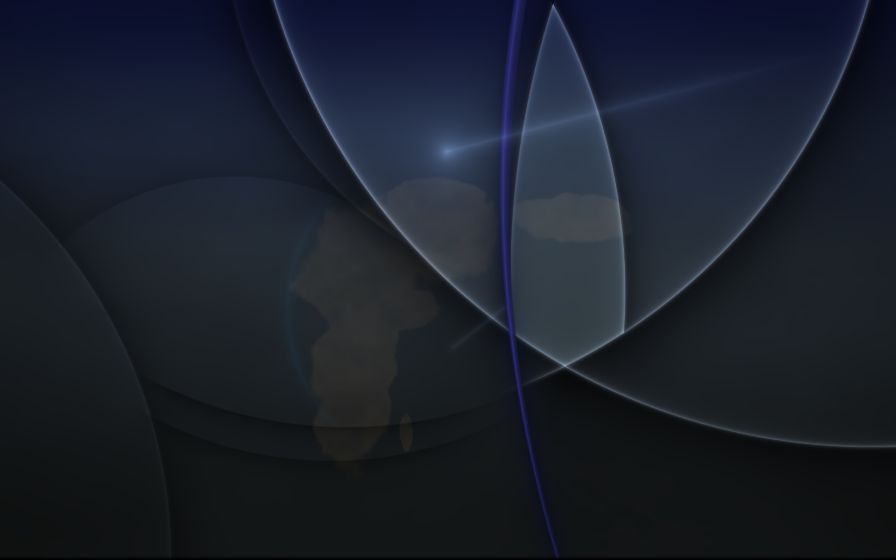
Write a Shadertoy shader that draws this background.

```glsl
// Dark abstract backdrop: a navy-to-charcoal gradient with a faint globe, crossed
// by glassy panes. Each pane is bounded by large circles with a bright inner rim
// and a soft outer shadow; a blue ribbon and a light flare lie on top.

const float ASPECT = 1.6;

// Circles as (centre x, centre y, radius), in units of the canvas height
const vec3 PANE_A = vec3(1.556, 1.314, 1.112);
const vec3 PANE_B = vec3(0.547, 1.280, 1.042);
const vec3 LEAF_RIGHT = vec3(0.032, 0.480, 1.084);
const vec3 LEAF_LEFT = vec3(2.550, 0.500, 1.638);
const vec3 LEFT_HILL = vec3(-0.592, 0.003, 0.897);
const vec3 ECHO_PANE = vec3(1.079, 1.142, 0.677);
const vec3 FAINT_ARCH = vec3(0.420, 0.220, 0.465);
const vec3 LOWER_BOWL = vec3(0.590, 0.860, 0.683);
const vec3 UPPER_BOWL = vec3(0.620, 1.010, 0.773);
const vec3 GLOBE = vec3(0.812, 0.448, 0.298);

const vec3 NAVY = vec3(0.045, 0.065, 0.195);
const vec3 SLATE_BLUE = vec3(0.115, 0.150, 0.225);
const vec3 SLATE = vec3(0.135, 0.162, 0.190);
const vec3 CHARCOAL = vec3(0.075, 0.086, 0.088);
const vec3 RIM = vec3(0.50, 0.56, 0.64);
const vec3 LEAF_TINT = vec3(0.050, 0.062, 0.058);
const vec3 LAND = vec3(0.055, 0.038, 0.018);
const vec3 RIBBON = vec3(0.19, 0.19, 0.53);
const vec3 FLARE_COLOR = vec3(0.22, 0.28, 0.36);
const vec2 FLARE = vec2(0.798, 0.729);
const vec2 FLARE_END = vec2(1.54, 0.922);

float hash(vec2 p) {
    return fract(sin(dot(p, vec2(127.1, 311.7))) * 43758.5453);
}

float noise(vec2 p) {
    vec2 i = floor(p), f = fract(p);
    f = f * f * (3.0 - 2.0 * f);
    return mix(mix(hash(i), hash(i + vec2(1, 0)), f.x),
               mix(hash(i + vec2(0, 1)), hash(i + vec2(1, 1)), f.x), f.y);
}

float fbm(vec2 p) {
    float sum = 0.0, amp = 0.5;
    for (int i = 0; i < 5; i++) {
        sum += amp * noise(p);
        p = p * 2.03 + 7.3;
        amp *= 0.5;
    }
    return sum;
}

// Positive inside the circle
float inside(vec2 p, vec3 circle) { return circle.z - length(p - circle.xy); }

float blob(vec2 p, vec2 centre, vec2 size) { return 1.0 - length((p - centre) / size); }

float segment(vec2 p, vec2 a, vec2 b) {
    vec2 d = b - a;
    return length(p - a - d * clamp(dot(p - a, d) / dot(d, d), 0.0, 1.0));
}

// Darkening on the outer side of an edge
float shadow(float d, float width, float strength) {
    return 1.0 - strength * smoothstep(0.002, -0.002, d) * exp(min(d, 0.0) / width);
}

// Thin line with a soft glow reaching inward
float rim(float d) {
    float glow = smoothstep(-0.002, 0.002, d) * exp(-max(d, 0.0) / 0.018);
    return 0.65 * exp(-abs(d) / 0.0028) + 0.16 * glow;
}

vec3 backdrop(vec2 p) {
    vec3 c = mix(CHARCOAL, SLATE, smoothstep(0.05, 0.58, p.y));
    c = mix(c, SLATE_BLUE, smoothstep(0.50, 0.78, p.y));
    c = mix(c, NAVY, smoothstep(0.72, 1.02, p.y));
    float side = smoothstep(0.3, 1.0, abs(p.x - 0.8));
    return c * (1.0 - 0.22 * side) * (0.84 + 0.32 * fbm(p * vec2(3.0, 5.0)));
}

// Dim continents and a blue limb on the shadowed side
vec3 globe(vec2 p) {
    float land = blob(p, vec2(0.640, 0.530), vec2(0.105, 0.125));
    land = max(land, blob(p, vec2(0.635, 0.310), vec2(0.075, 0.170)));
    land = max(land, blob(p, vec2(0.715, 0.450), vec2(0.065, 0.035)));
    land = max(land, blob(p, vec2(0.780, 0.600), vec2(0.100, 0.090)));
    land = max(land, blob(p, vec2(1.030, 0.610), vec2(0.100, 0.050)));
    land = max(land, blob(p, vec2(0.725, 0.225), vec2(0.015, 0.045)));
    float mask = smoothstep(-0.05, 0.10, land + 0.9 * (fbm(p * 14.0) - 0.5));
    float limb = exp(-abs(inside(p, GLOBE)) / 0.010) * smoothstep(0.66, 0.52, p.x);
    return LAND * mask * (0.5 + fbm(p * 30.0)) + vec3(0.005, 0.030, 0.045) * limb;
}

void mainImage(out vec4 fragColor, in vec2 fragCoord) {
    vec2 p = fragCoord / iResolution.xy * vec2(ASPECT, 1.0);
    float a = inside(p, PANE_A), b = inside(p, PANE_B);
    vec3 color = backdrop(p) + globe(p);

    // Faint folds on the left
    float leftFade = smoothstep(0.98, 0.70, p.x);
    color *= shadow(inside(p, LEFT_HILL), 0.035, 0.35);
    color += 0.10 * RIM * rim(inside(p, LEFT_HILL));
    color *= shadow(inside(p, FAINT_ARCH), 0.03, 0.20 * leftFade * smoothstep(0.5, 0.65, p.y));
    float bowlFade = leftFade * smoothstep(0.22, 0.32, p.x) * smoothstep(0.5, 0.3, p.y);
    color *= shadow(inside(p, UPPER_BOWL), 0.025, 0.40 * bowlFade);
    color *= shadow(inside(p, LOWER_BOWL), 0.025, 0.35 * bowlFade);
    float echoFade = leftFade * smoothstep(0.50, 0.62, p.y);
    color *= shadow(inside(p, ECHO_PANE), 0.025, 0.35 * echoFade);
    color += 0.12 * RIM * rim(inside(p, ECHO_PANE)) * echoFade;

    // The two large panes
    float rightSide = smoothstep(0.88, 1.04, p.x);
    color *= shadow(b, 0.065, 0.65 * rightSide);
    color *= shadow(a, 0.065, 0.65);
    float both = smoothstep(-0.002, 0.002, min(a, b));
    color += both * vec3(0.022, 0.026, 0.034) * smoothstep(1.0, 0.75, p.y);
    color += RIM * rim(a) * mix(0.85, 0.55, smoothstep(0.9, 1.3, p.x));
    color += RIM * rim(b) * rightSide * 0.75;

    // Leaf where the panes overlap
    float right = inside(p, LEAF_RIGHT), left = inside(p, LEAF_LEFT);
    float leaf = min(min(a, b), min(left, right));
    float paneMask = smoothstep(-0.004, 0.004, min(a, b));
    color *= mix(1.0, shadow(leaf, 0.025, 0.50), paneMask);
    color += LEAF_TINT * smoothstep(-0.002, 0.002, leaf);
    float leafRim = rim(right) * step(0.0, left) + 0.8 * rim(left) * step(0.0, right);
    color += 0.62 * RIM * leafRim * paneMask;

    // Blue ribbon, narrowing toward the bottom
    float x = p.x - 0.901 - 0.230 * (p.y - 0.65) * (p.y - 0.65);
    float width = mix(0.004, 0.011, smoothstep(0.1, 1.0, p.y));
    color = mix(color, NAVY * 0.7, 0.65 * exp(-abs(x) / 0.018));
    float band = smoothstep(width + 0.002, width - 0.002, abs(x));
    float sheen = 0.45 + 0.55 * exp(-abs(x + 0.3 * width) / (0.5 * width));
    color = mix(color, RIBBON * sheen * mix(0.7, 1.0, smoothstep(0.0, 0.4, p.y)), 0.85 * band);

    // Flare, its long ray and a short glint
    float spot = length(p - FLARE);
    float ray = exp(-segment(p, FLARE, FLARE_END) / 0.012) * smoothstep(1.58, 0.85, p.x);
    float glint = exp(-segment(p, vec2(0.81, 0.38), vec2(0.90, 0.45)) / 0.005);
    color += FLARE_COLOR * (0.55 * exp(-spot / 0.022) + 0.22 * exp(-spot / 0.12));
    color += FLARE_COLOR * (0.42 * ray + 0.20 * glint);

    color *= smoothstep(0.0, 0.008, p.y);
    fragColor = vec4(color, 1.0);
}
```
